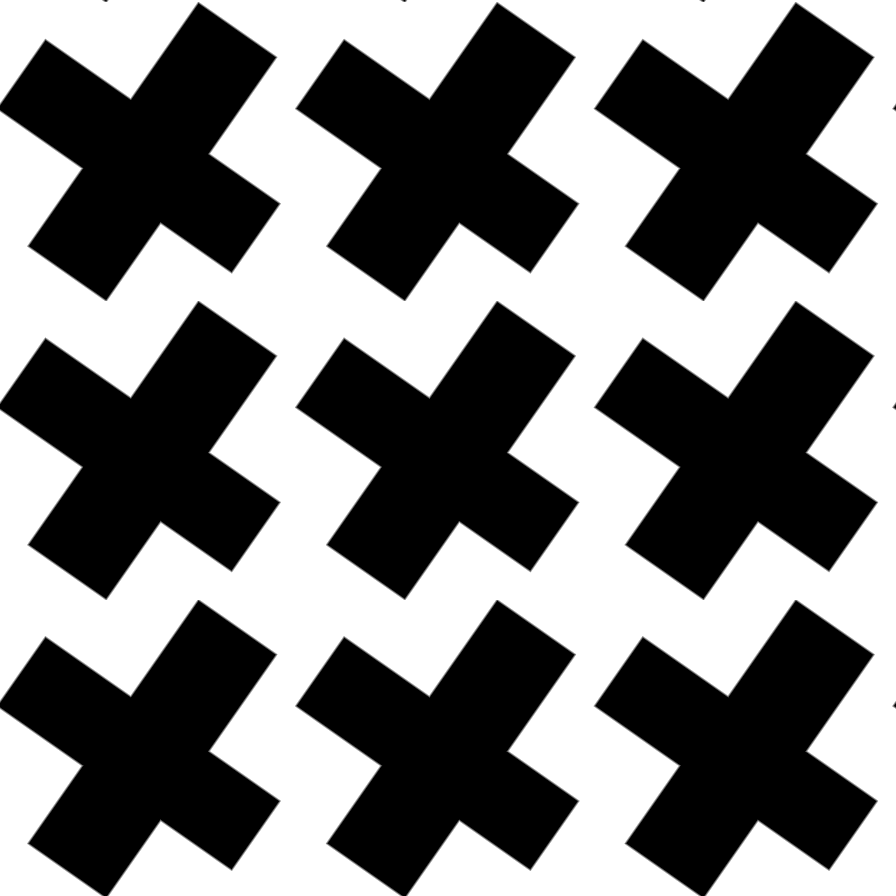
Give the GLSL for this pattern, as a WebGL 1 fragment shader.

```glsl
precision highp float;

// Three by three grid of tilted, slightly lopsided black crosses on white.
// Each cross is the union of two perpendicular bars with their own centres;
// offsets wrap around the cell, so tips that leave it re-enter opposite.

uniform vec2 u_resolution;

const float REPEATS = 3.0;
const float TILT = 0.9605;                       // long bar angle, radians
const vec2 LONG_CENTRE = vec2(0.510, 0.492);     // in cell units
const vec2 LONG_HALF = vec2(0.498, 0.160);
const vec2 SHORT_CENTRE = vec2(0.464, 0.477);
const vec2 SHORT_HALF = vec2(0.1414, 0.4795);
const float EDGE_SOFTNESS = 0.0026;              // in canvas units
const vec3 INK = vec3(0.0);
const vec3 PAPER = vec3(1.0);

// Signed distance to an axis-aligned box
float boxDistance(vec2 p, vec2 halfSize) {
  vec2 q = abs(p) - halfSize;
  return length(max(q, 0.0)) + min(max(q.x, q.y), 0.0);
}

// Shortest offset from a centre within the repeating cell
vec2 wrappedOffset(vec2 p, vec2 centre) {
  return fract(p - centre + 0.5) - 0.5;
}

// Coordinates along and across the long bar
vec2 toBarAxes(vec2 p) {
  vec2 axis = vec2(cos(TILT), sin(TILT));
  return vec2(dot(p, axis), dot(p, vec2(-axis.y, axis.x)));
}

float crossDistance(vec2 cell) {
  vec2 onLong = toBarAxes(wrappedOffset(cell, LONG_CENTRE));
  vec2 onShort = toBarAxes(wrappedOffset(cell, SHORT_CENTRE));
  return min(boxDistance(onLong, LONG_HALF), boxDistance(onShort, SHORT_HALF));
}

void main() {
  vec2 uv = gl_FragCoord.xy / u_resolution;
  float distanceToEdge = crossDistance(uv * REPEATS) / REPEATS;

  // Blend over the edge, never narrower than one pixel
  float pixel = 1.0 / min(u_resolution.x, u_resolution.y);
  float blend = max(EDGE_SOFTNESS, pixel);
  float paper = clamp(distanceToEdge / blend + 0.5, 0.0, 1.0);

  gl_FragColor = vec4(mix(INK, PAPER, paper), 1.0);
}
```
